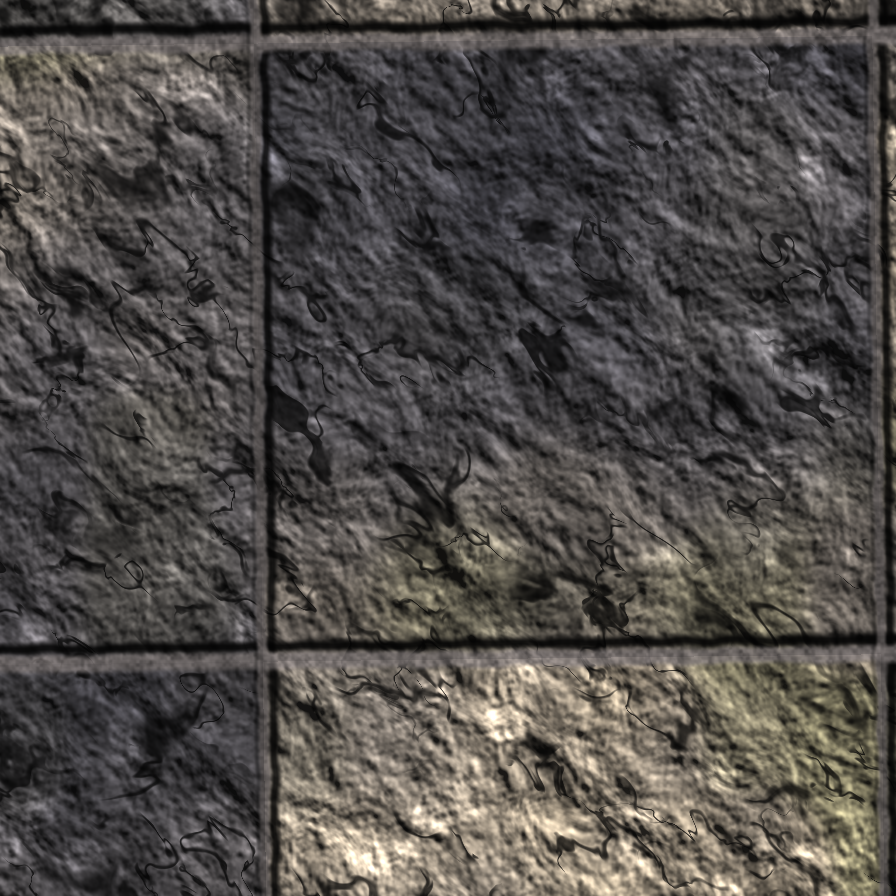
A Shadertoy shader for this texture:

```glsl
float hash(vec2 p) {
    vec3 q = fract(vec3(p.xyx) * 0.1031);
    q += dot(q, q.yzx + 33.33);
    return fract((q.x + q.y) * q.z);
}

float noise(vec2 p) {
    vec2 i = floor(p), f = fract(p);
    f = f * f * f * (f * (f * 6.0 - 15.0) + 10.0);
    return mix(mix(hash(i), hash(i + vec2(1, 0)), f.x),
               mix(hash(i + vec2(0, 1)), hash(i + vec2(1, 1)), f.x), f.y);
}

// Stone relief, stretched along the falling diagonal
float relief(vec2 p) {
    vec2 q = vec2((p.x - p.y) * 0.55, (p.x + p.y) * 0.85) + 20.0;
    q += 0.018 * vec2(noise(q * 17.0), noise(q * 17.0 + 70.0));
    float height = 0.0, amp = 1.0, freq = 14.0;
    for (int i = 0; i < 5; i++) {
        height += amp * noise(q * freq + float(i) * 17.3);
        q = mat2(0.96, 0.28, -0.28, 0.96) * q;
        amp *= 0.64;
        freq *= 2.0;
    }
    return height;
}

// Broken dark cracks along contour lines of warped noise
float fissures(vec2 p) {
    float dark = 0.0;
    for (int i = 0; i < 3; i++) {
        float k = float(i);
        vec2 q = vec2((p.x - p.y) * 0.6, p.x + p.y) * (7.0 + 5.0 * k) + 31.0 * (k + 1.0);
        q += 0.7 * vec2(noise(q * 2.3), noise(q * 2.3 + 40.0));
        q += 0.25 * noise(q * 7.0);
        float line = 1.0 - smoothstep(0.01, 0.075, abs(noise(q) - 0.5));
        dark = max(dark, line * smoothstep(0.5, 0.72, noise(p * 15.0 + 53.0 * k + 9.0)));
    }
    return dark;
}

float band(float d, float halfWidth, float soft) {
    return 1.0 - smoothstep(halfWidth - soft, halfWidth + soft, abs(d));
}

void mainImage(out vec4 fragColor, in vec2 fragCoord) {
    vec2 p = fragCoord / iResolution.xy;

    // Slightly skewed square slabs
    vec2 grid = vec2(p.x - 0.283 - 0.014 * (1.0 - p.y), p.y - 0.258 - 0.012 * p.x) / 0.69;
    vec2 slab = floor(grid), f = fract(grid);
    float cloud = noise(p * 5.0 + 12.0) * 0.65 + noise(p * 13.0 + 5.0) * 0.35 - 0.5;

    // Brightness and warmth of each slab
    float low = 1.0 - smoothstep(0.05, 0.55, f.y + 0.5 * cloud);
    float tone = 0.235 + 0.11 * low;
    float warmth = 0.15 + 0.65 * low;
    if (slab.x < 0.0) {
        float corner = smoothstep(0.2, 1.0, f.y + 0.9 * (1.0 - f.x) - 0.4);
        tone = slab.y < 0.0 ? 0.23 : 0.27 + 0.17 * corner;
        warmth = slab.y < 0.0 ? 0.3 * f.x : 0.35 + 0.5 * corner;
    } else if (slab.y < 0.0) {
        tone = 0.45 + 0.06 * f.x;
        warmth = 0.8 + 0.3 * f.x;
    }
    if (slab.x > 0.0) {
        tone = 0.36;
        warmth = 0.8;
    }
    tone *= 1.0 + 0.5 * cloud;

    // Raking light from the upper right
    float shade = relief(p) - relief(p + vec2(0.0035, 0.0052));
    float grain = noise(p * 150.0) + noise(p * 260.0 + 8.0) - 1.0;
    float light = max(1.0 + 2.3 * shade + 0.25 * grain, 0.16);
    float pale = smoothstep(0.7, 0.9, noise(p * 21.0 + 64.0));
    float value = tone * light * (1.0 + 0.4 * pale);
    value *= 1.0 - 0.72 * fissures(p);

    vec3 tint = mix(vec3(0.97, 0.96, 1.06), vec3(1.09, 1.0, 0.87), warmth + 0.4 * cloud);
    float moss = smoothstep(0.5, 0.8, noise(p * 6.0 + 90.0)) * warmth;
    tint = mix(tint, vec3(1.02, 1.0, 0.72), 0.55 * moss);
    vec3 color = value * tint;

    // Joints: pale mortar beside a shadowed slab edge
    vec2 d = (fract(grid + 0.5) - 0.5) * 0.69;
    d += 0.004 * (vec2(noise(p * 38.0), noise(p * 38.0 + 25.0)) - 0.5);
    float mortarGrain = 1.0 + 0.25 * grain + 0.5 * shade;
    vec3 mortar = vec3(1.03, 0.97, 0.96) * mortarGrain;
    float joinTone = 0.75 + 0.7 * tone;
    color *= 1.0 - 0.85 * band(d.x - 0.011, 0.005, 0.004);
    color *= 1.0 - 0.9 * band(d.y - 0.017, 0.006, 0.005);
    color = mix(color, mortar * 0.33 * joinTone, 0.9 * band(d.x, 0.0055, 0.003));
    color = mix(color, mortar * 0.43 * joinTone, 0.85 * band(d.y, 0.009, 0.004));
    color *= 1.0 - 0.3 * band(d.x + 0.008, 0.002, 0.002);

    fragColor = vec4(clamp(color + 0.012, 0.0, 1.0), 1.0);
}
```
